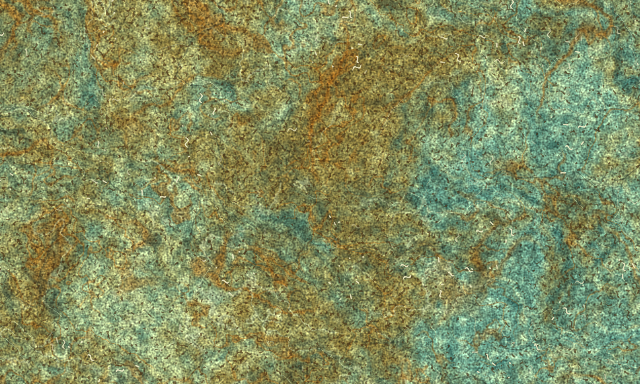
This texture is drawn by a WebGL 1 fragment shader. Its source:

```glsl
precision highp float;
// Weathered green marble: warped gradient noise lays teal and green stone under
// soft rust stains, sheared streaks and ridged veins cross it, and fine grain,
// dark pits and pale mineral flecks roughen the surface.

uniform vec2 u_resolution;

const vec3 DEEP_GREEN = vec3(0.31, 0.44, 0.34);
const vec3 MID_GREEN  = vec3(0.48, 0.62, 0.48);
const vec3 PALE_GREEN = vec3(0.73, 0.82, 0.61);
const vec3 UMBER      = vec3(0.40, 0.36, 0.19);
const vec3 RUST       = vec3(0.56, 0.48, 0.22);
const vec3 OLIVE      = vec3(0.69, 0.67, 0.40);
const vec3 VEIN_RUST  = vec3(0.62, 0.38, 0.10);
const vec3 VEIN_DARK  = vec3(0.20, 0.24, 0.18);
const vec3 VEIN_PALE  = vec3(0.78, 0.83, 0.65);
const vec3 FLECK      = vec3(0.95, 0.93, 0.78);
const vec3 PIT        = vec3(0.27, 0.17, 0.07);
const vec3 COOL_SHIFT = vec3(-0.045, 0.0, 0.035);

const float WARP = 0.34;          // bending of the large stains
const float STREAK_ANGLE = 0.62;  // streaks fall to the right
const float GRAIN = 0.46;         // strength of the finest texture
const float FLECK_CELLS = 31.0;   // fleck cells per canvas height

vec2 hash2(vec2 p) {
  vec3 q = fract(p.xyx * vec3(0.1031, 0.1030, 0.0973));
  q += dot(q, q.yzx + 33.33);
  return fract((q.xx + q.yz) * q.zy);
}

float corner(vec2 cell, vec2 offset) {
  return dot(hash2(cell) * 2.0 - 1.0, offset);
}

float gradientNoise(vec2 p) {
  vec2 i = floor(p), f = fract(p);
  vec2 u = f * f * f * (f * (f * 6.0 - 15.0) + 10.0);
  vec2 e = vec2(1.0, 0.0);
  float low  = mix(corner(i, f), corner(i + e, f - e), u.x);
  float high = mix(corner(i + e.yx, f - e.yx), corner(i + 1.0, f - 1.0), u.x);
  return 1.5 * mix(low, high, u.y);
}

// Columns hold the sheared axes: the first row of the result runs along angle -a
mat2 rotation(float a) {
  return mat2(cos(a), sin(a), -sin(a), cos(a));
}

float fbm(vec2 p) {
  float sum = 0.0, amp = 0.5;
  for (int i = 0; i < 5; i++) {
    sum += amp * gradientNoise(p);
    p = rotation(0.6) * p * 2.07 + 17.3;
    amp *= 0.55;
  }
  return sum;
}

// Thin line along the zero contour of a noise field, broken into stretches
float vein(vec2 p, float freq, float width) {
  float ridge = abs(gradientNoise(p * freq) + 0.25 * gradientNoise(p * freq * 3.1));
  float present = smoothstep(-0.15, 0.25, gradientNoise(p * freq * 0.8 + 41.7));
  return present * (1.0 - smoothstep(0.0, width * freq, ridge));
}

// Short, nearly straight strokes, at most one per cell
float strokes(vec2 p, float share) {
  vec2 q = p * FLECK_CELLS;
  float mask = 0.0;
  for (int y = -1; y <= 1; y++) {
    for (int x = -1; x <= 1; x++) {
      vec2 cell = floor(q) + vec2(float(x), float(y));
      vec2 shape = hash2(cell + 57.0);
      vec2 d = q - cell - hash2(cell);
      d = rotation(STREAK_ANGLE + (shape.x - 0.5) * 2.4) * d;
      d.y += 0.12 * sin(d.x * 9.0) * shape.y;
      float dist = length(vec2(max(abs(d.x) - 0.38 * shape.y * shape.y, 0.0), d.y));
      float present = step(1.0 - share, hash2(cell + 91.0).x);
      mask = max(mask, present * (1.0 - smoothstep(0.02, 0.10, dist)));
    }
  }
  return mask;
}

float blob(vec2 d, vec2 radius) {
  d /= radius;
  return exp(-dot(d, d));
}

void main() {
  vec2 p = gl_FragCoord.xy / u_resolution.y;
  vec2 warp = vec2(fbm(p * 2.6 + 3.1), fbm(p * 2.6 + 28.4));
  vec2 w = p + WARP * warp;
  vec2 s = rotation(STREAK_ANGLE) * (p + 0.30 * warp);
  float streak = fbm(s * vec2(4.5, 21.0));
  float mottle = fbm(p * 31.0 + 0.8 * warp);

  // Regions: cool stone on the right, rust in the middle and a far corner band
  float cool = smoothstep(0.95, 1.30, w.x + 0.15 * (0.5 - w.y));
  float band = blob(rotation(1.15) * (w - vec2(1.56, 0.82)), vec2(0.35, 0.06));
  float rustBias = 0.22 * blob(w - vec2(0.95, 0.68), vec2(0.30, 0.27))
                 + 0.08 * blob(w - vec2(0.75, 0.18), vec2(0.32, 0.14))
                 + 0.30 * band - 0.17 * cool;
  float stain = 0.75 * fbm(w * 3.4 + 11.0) + 0.50 * fbm(p * 15.0 + 5.0) + 0.25 * streak;
  float rust = smoothstep(-0.36, 0.38, stain + rustBias);

  // Lightness from clouds, sheared streaks and mottling
  float cloud = fbm(w * 3.7 + 60.0);
  float light = 0.53 + 0.55 * cloud + 0.60 * streak + 0.75 * mottle
              - 0.14 * blob(w - vec2(0.93, 0.60), vec2(0.32, 0.30))
              + 0.12 * blob(w - vec2(0.35, 0.22), vec2(0.35, 0.25));

  float lower = smoothstep(0.05, 0.52, light), upper = smoothstep(0.48, 0.98, light);
  vec3 green = mix(mix(DEEP_GREEN, MID_GREEN, lower), PALE_GREEN, upper);
  vec3 ochre = mix(mix(UMBER, RUST, lower), OLIVE, upper);
  green += COOL_SHIFT * (cool + 0.6 * smoothstep(0.0, 0.30, fbm(w * 4.3 + 83.0)));
  vec3 color = mix(green, ochre, rust * 0.90);

  // Veins: rust seams, dark cracks and pale threads
  vec2 v = p + 0.10 * warp + 0.006 * mottle;
  color = mix(color, VEIN_RUST, 0.55 * vein(v + 7.0, 3.3, 0.016));
  color = mix(color, VEIN_RUST, 0.50 * vein(s * vec2(0.6, 1.6) + 2.0, 5.5, 0.010));
  color = mix(color, VEIN_RUST, 0.45 * vein(v + 64.0, 9.0, 0.007));
  color = mix(color, VEIN_DARK, 0.45 * vein(v + 19.0, 4.6, 0.007));
  color = mix(color, VEIN_DARK, 0.40 * vein(s * vec2(0.6, 1.4) + 47.0, 8.0, 0.007));
  color = mix(color, VEIN_PALE, 0.55 * vein(s * vec2(0.5, 1.5) + 33.0, 5.0, 0.008));
  color = mix(color, VEIN_PALE, 0.45 * vein(v + 52.0, 8.0, 0.005));

  // Grain, pits and flecks
  float grain = gradientNoise(p * 187.0) + 0.6 * gradientNoise(rotation(0.5) * p * 97.0 + 9.0);
  color *= 1.0 + GRAIN * grain;
  float pits = smoothstep(0.28, 0.60, gradientNoise(rotation(0.9) * p * 113.0 + 31.0) + 0.4 * stain);
  color = mix(color, PIT, 0.60 * pits);
  color = mix(color, PIT, 0.60 * strokes(p + 5.3, 0.10));
  float cluster = smoothstep(0.0, 0.35, gradientNoise(p * 5.0 + 70.0) + 0.12 * cool);
  color = mix(color, FLECK, 0.90 * cluster * strokes(p, 0.34));

  gl_FragColor = vec4(clamp(color, 0.0, 1.0), 1.0);
}
```
